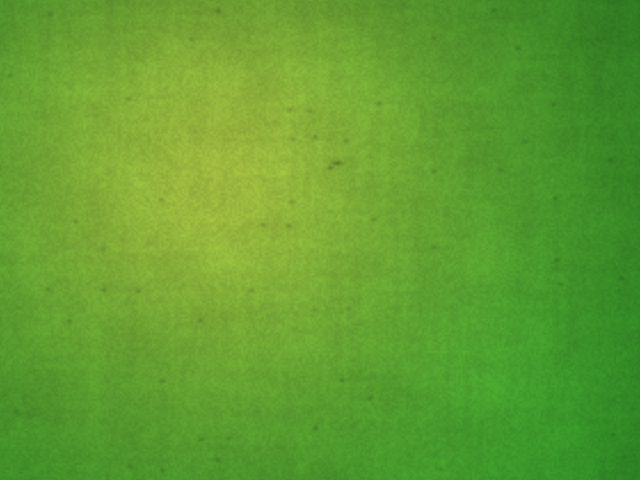
Write a Shadertoy shader that draws this background.

```glsl
// Grainy green plaster wall lit by a soft yellow-lime glow left of centre.

const vec3 DEEP_GREEN = vec3(0.150, 0.510, 0.132);
const vec3 LIME_GLOW = vec3(0.635, 0.738, 0.248);
const vec2 GLOW_CENTRE = vec2(0.45, 0.65);
const float GLOW_RADIUS = 0.57;

// Sine-free hash, 0 to 1
float hash(vec2 p) {
    vec3 q = fract(vec3(p.xyx) * 0.1031);
    q += dot(q, q.yzx + 33.33);
    return fract((q.x + q.y) * q.z);
}

// Smooth value noise, 0 to 1
float noise(vec2 p) {
    vec2 cell = floor(p);
    vec2 f = fract(p);
    f = f * f * (3.0 - 2.0 * f);
    float low = mix(hash(cell), hash(cell + vec2(1.0, 0.0)), f.x);
    float high = mix(hash(cell + vec2(0.0, 1.0)), hash(cell + 1.0), f.x);
    return mix(low, high, f.y);
}

// Layered noise centred on zero
float fbm(vec2 p) {
    float sum = 0.0;
    float weight = 0.5;
    for (int i = 0; i < 4; i++) {
        sum += weight * (noise(p) - 0.5);
        p = mat2(1.6, 1.2, -1.2, 1.6) * p + 17.3;
        weight *= 0.55;
    }
    return sum;
}

// Radial falloff from 1 at the centre to 0 far away
float glow(vec2 p, vec2 centre, float radius) {
    return exp(-pow(length(p - centre) / radius, 1.5));
}

// Soft dark pit in the surface
float pit(vec2 p, vec2 centre, vec2 size) {
    vec2 d = (p - centre) / size;
    return exp(-dot(d, d));
}

// Sparse pits, one candidate per cell
float scatteredPits(vec2 p, float density) {
    vec2 cell = floor(p * density);
    vec2 jitter = vec2(hash(cell + 5.1), hash(cell + 9.7));
    float present = step(0.86, hash(cell + 31.0));
    vec2 local = fract(p * density);
    return present * pit(local, 0.25 + 0.5 * jitter, vec2(0.10, 0.08));
}

// Fine grain, blotches and faint woven streaks, centred on zero
float plaster(vec2 p) {
    float grain = noise(p * 210.0) + 0.6 * noise(p * 120.0 + 40.0) - 0.8;
    float blotches = fbm(p * 11.0 + 3.0);
    float weave = noise(p * vec2(7.0, 75.0)) + noise(p * vec2(75.0, 6.0) + 60.0) - 1.0;
    return 0.085 * grain + 0.11 * blotches + 0.035 * weave;
}

void mainImage(out vec4 fragColor, in vec2 fragCoord) {
    // Height runs 0 to 1, width 0 to the aspect ratio
    vec2 p = fragCoord / iResolution.y;
    float width = iResolution.x / iResolution.y;

    // Base gradient, its contours slightly uneven
    float light = glow(p, GLOW_CENTRE, GLOW_RADIUS);
    light += 0.07 * fbm(p * 4.0) * (0.3 + light);
    vec3 color = mix(DEEP_GREEN, LIME_GLOW, light);

    // Brighter green low on the right, shade along the right and upper edges
    color += vec3(0.015, 0.065, 0.02) * glow(p, vec2(1.08, 0.20), 0.32);
    color *= 1.0 - 0.06 * smoothstep(width - 0.22, width, p.x);
    color *= 1.0 - 0.05 * smoothstep(0.85, 1.0, p.y);

    // Surface relief
    color *= 1.0 + plaster(p);
    float pits = 0.14 * scatteredPits(p, 16.0);
    pits += 0.28 * pit(p, vec2(0.703, 0.660), vec2(0.012, 0.005));
    pits += 0.22 * pit(p, vec2(0.688, 0.650), vec2(0.006, 0.004));
    color *= 1.0 - pits;

    fragColor = vec4(clamp(color, 0.0, 1.0), 1.0);
}
```
